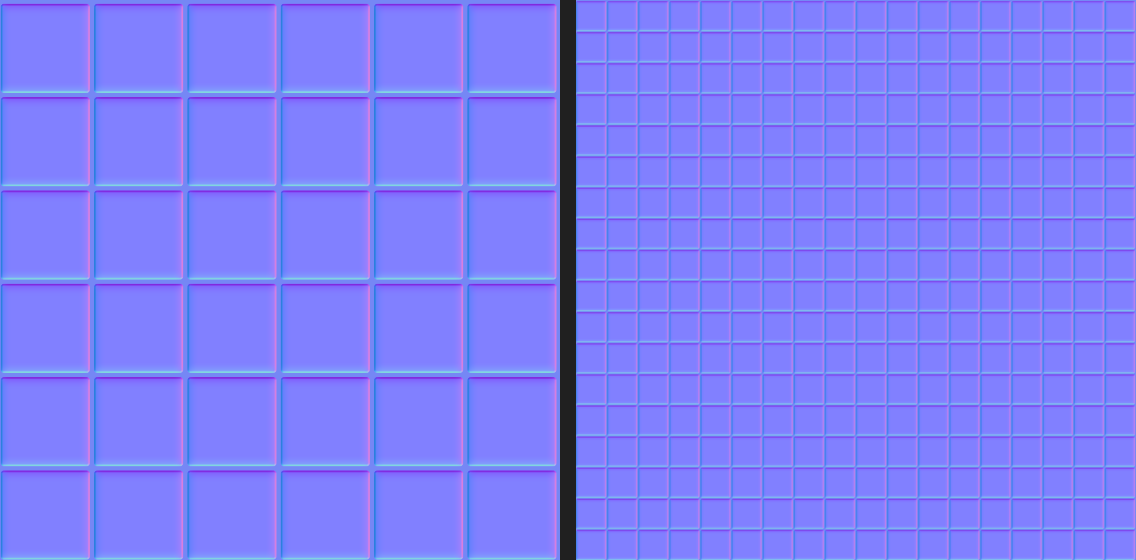
Left, the tile; right, the same tile 3 across and 3 down.
Write a Shadertoy shader that draws this texture map.

```glsl
// Tangent-space normal map of a six by six grid of square cushioned tiles with raised rims

// Outward direction (xy) and inset from the border (z) of a rounded square
vec3 roundedSquare(vec2 p, float halfSize, float radius) {
    vec2 q = abs(p) - halfSize + radius;
    vec2 corner = max(q, 0.0);
    float len = length(corner);
    float inset = radius - len - min(max(q.x, q.y), 0.0);
    return vec3(sign(p) * corner / max(len, 1e-4), inset);
}

// Broad shallow slope along each side, fading out towards the corners
vec2 cushionTilt(vec2 p, float halfSize) {
    vec2 t = clamp(1.0 - (halfSize - abs(p)) / 0.13, 0.0, 1.0);
    vec2 fade = 1.0 - t * t * t;
    return 0.36 * sign(p) * t * t * fade.yx;
}

void mainImage(out vec4 fragColor, in vec2 fragCoord) {
    const float repeats = 6.0;
    const float halfSize = 0.479;
    vec2 cell = fract(repeats * fragCoord / iResolution.xy);
    float pixel = repeats / min(iResolution.x, iResolution.y);

    // Wrap around the tile centre so the joint stays continuous
    vec2 p = fract(cell - vec2(0.485, 0.482) + 0.5) - 0.5;
    vec3 square = roundedSquare(p, halfSize, 0.035);
    float inset = square.z;

    // Steep narrow rim over the soft cushion
    float soft = max(0.007, 0.6 * pixel);
    float face = smoothstep(-soft, soft, inset);
    float rim = face * (1.0 - smoothstep(0.011, 0.03, inset));
    vec2 tilt = face * cushionTilt(p, halfSize) + 0.37 * rim * square.xy;

    // Green points down the canvas
    tilt.y = -tilt.y;
    vec3 normal = vec3(tilt, sqrt(max(1.0 - dot(tilt, tilt), 0.0)));
    vec3 tileColor = 0.5 + 0.5 * normal + vec3(0.006, 0.0, 0.0);
    vec3 jointColor = vec3(0.46, 0.53, 0.96);
    fragColor = vec4(mix(jointColor, tileColor, face), 1.0);
}
```
